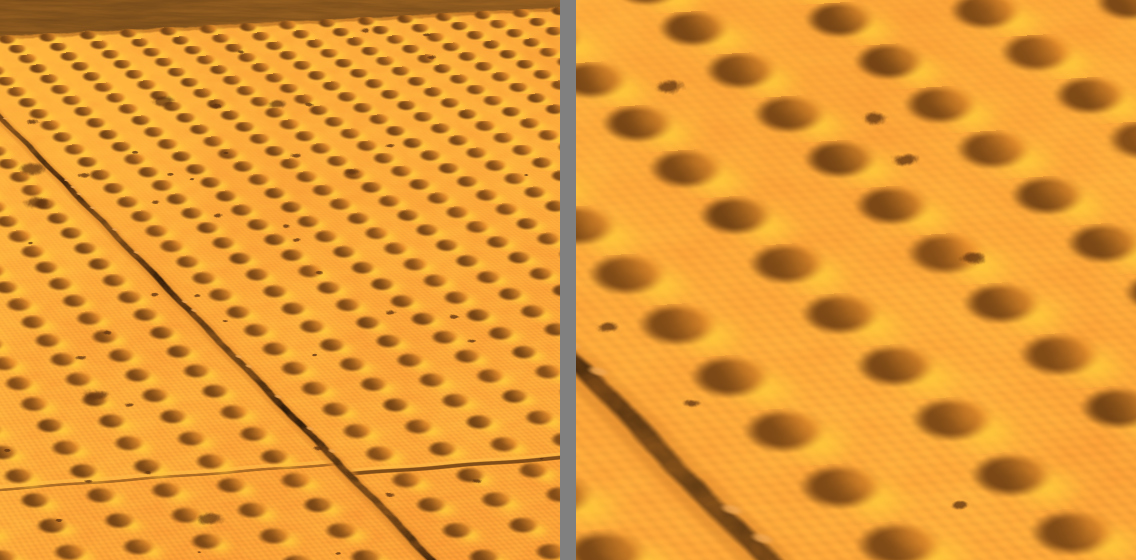
Left, the full canvas; right, a detail of the centre.
Give the GLSL for this texture, as a Shadertoy shader.

```glsl
// Yellow tactile paving seen at a slant: a homography takes the canvas to a
// lattice of domes on four tiles, parted by dark seams and ended by a brown curb.
// Domes are shaded in canvas space; layered sines and cellular specks add wear.

float hash(vec2 p) {
    p = fract(p * vec2(0.1031, 0.1137));
    p += dot(p, p.yx + 33.33);
    return fract((p.x + p.y) * p.x * 7.31 + p.y * 13.7);
}

float waves(vec2 p) {
    float sum = 0.0, amp = 0.5;
    for (int k = 0; k < 4; k++) {
        sum += amp * sin(p.x + 1.7 * sin(p.y)) * sin(p.y + 1.3 * sin(p.x * 0.8));
        p = mat2(1.5, 1.1, -1.1, 1.5) * p + 2.3;
        amp *= 0.6;
    }
    return sum;
}

float band(float d, float halfWidth) {
    return 1.0 - smoothstep(0.5 * halfWidth, 1.3 * halfWidth, abs(d));
}

// Flat dirt blobs, at most one per grid cell
float specks(vec2 p, float chance) {
    float dirt = 0.0;
    for (int y = -1; y <= 1; y++)
    for (int x = -1; x <= 1; x++) {
        vec2 cell = floor(p) + vec2(x, y);
        vec2 spot = cell + 0.2 + 0.6 * vec2(hash(cell + 7.0), hash(cell + 31.0));
        vec2 d = (p - spot) * vec2(0.65, 1.4);
        float radius = 0.06 + 0.1 * hash(cell + 53.0);
        float blob = 1.0 - smoothstep(0.4, 1.2, length(d) / radius + 0.35 * waves(p * 9.0));
        dirt = max(dirt, blob * step(hash(cell + 91.0), chance));
    }
    return dirt;
}

void mainImage(out vec4 fragColor, in vec2 fragCoord) {
    vec2 p = fragCoord / iResolution.xy;

    // Lattice (column, row, 1) to canvas, and back
    mat3 toCanvas = mat3(0.1141, 0.0091, 0.0035,
                         -0.0276, 0.0450, 0.0202,
                         0.6784, 0.1901, 1.0);
    vec3 h = inverse(toCanvas) * vec3(p, 1.0);
    vec2 uv = h.xy / h.z;
    float depth = 1.0 + 0.0035 * uv.x + 0.0202 * uv.y;

    // Tile layout: each tile shifts the dome lattice
    float seamX = -0.76 - 0.006 * max(uv.y, -2.0) + 0.012 * sin(uv.y * 2.1);
    bool left = uv.x < seamX;
    float seamY = left ? -0.29 : -0.72;
    bool lower = uv.y < seamY;
    vec2 shift = left ? vec2(0.387, 0.2) : vec2(0.0, lower ? -0.12 : 0.0);

    // Painted surface with broad tone changes and fine ridges
    float grain = waves(p * vec2(55.0, 90.0));
    float tone = 0.62 + 0.35 * waves(p * 6.0 + 1.0) + 0.22 * grain
               + 0.25 * (p.y - p.x) - (lower ? 0.15 : 0.0);
    vec3 color = mix(vec3(0.97, 0.60, 0.205), vec3(1.0, 0.705, 0.245), clamp(tone, 0.0, 1.0));
    float ridges = sin(uv.x * 69.0) + 0.6 * sin(uv.y * 44.0);
    color *= 1.0 + 0.022 * ridges * smoothstep(1.5, 1.0, depth);

    // Cross seams: a dark gap on the right, a faint one on the left
    float rowGap = uv.y - seamY + 0.015 * sin(uv.x * 4.0);
    color = mix(color, vec3(1.0, 0.74, 0.28), 0.6 * band(rowGap - 0.13, 0.07));
    color = mix(color, vec3(0.42, 0.24, 0.07), (left ? 0.55 : 0.85) * band(rowGap, left ? 0.055 : 0.08));

    // Long seam with worn edges and grit
    float colGap = uv.x - seamX + 0.012 * grain;
    color = mix(color, vec3(0.86, 0.53, 0.17), 0.6 * band(colGap + 0.02, 0.16));
    color = mix(color, vec3(0.30, 0.17, 0.05) * (1.0 + 0.5 * grain),
                (0.85 + 0.15 * sin(uv.y * 0.9)) * band(colGap, 0.075));
    vec2 grit = vec2(uv.x - seamX - 0.08, fract(uv.y * 2.0) - 0.5);
    float bright = step(hash(vec2(floor(uv.y * 2.0), 5.0)), 0.2);
    color = mix(color, vec3(0.95, 0.66, 0.32), 0.8 * bright * (1.0 - smoothstep(0.02, 0.07, length(grit * vec2(1.0, 0.3)))));

    // Curb behind the paving
    vec3 curb = vec3(0.53, 0.335, 0.115) * (0.96 + 0.12 * waves(p * vec2(14.0, 160.0)) + 0.1 * p.x);
    float edge = uv.y - 28.3 + 0.12 * grain;
    color = mix(color, vec3(0.66, 0.38, 0.11), 0.6 * band(edge, 0.35));
    color = mix(color, curb, smoothstep(-0.1, 0.15, edge));

    // Nearest dome of this tile, projected to the canvas
    vec2 center = round(uv - shift - vec2(0.1, -0.12)) + shift;
    vec3 c = toCanvas * vec3(center, 1.0);
    bool present = abs(center.x - seamX) > 0.5 && center.y < 28.5
                && (left || (center.y < seamY) == lower);
    if (present) {
        float age = hash(center * 3.0 + 40.0);
        vec2 q = (p - c.xy / c.z) * c.z / (0.0265 + 0.002 * age);
        vec2 glow = (q - vec2(0.85, -0.32)) * vec2(1.25, 1.9);
        color = mix(color, vec3(1.0, 0.785, 0.23), 0.85 * exp(-1.6 * dot(glow, glow)));
        float cap = 1.0 - smoothstep(0.55, 1.1, length(q * vec2(1.0, 1.85)));
        float facing = smoothstep(-0.45, 1.0, q.x + 0.7 * q.y + 0.12 * grain);
        vec3 shade = mix(vec3(0.47, 0.27, 0.08), vec3(0.87, 0.53, 0.16), facing);
        color = mix(color, shade * (0.92 + 0.16 * age), 0.95 * cap);
    }

    // Scattered dirt, small and large
    float dirt = max(0.75 * specks(p * 24.0, 0.07), 0.7 * specks(p * 9.0 + 4.0, 0.14));
    color = mix(color, vec3(0.36, 0.19, 0.06), dirt * step(uv.y, 28.0));

    fragColor = vec4(clamp(color, 0.0, 1.0), 1.0);
}
```
